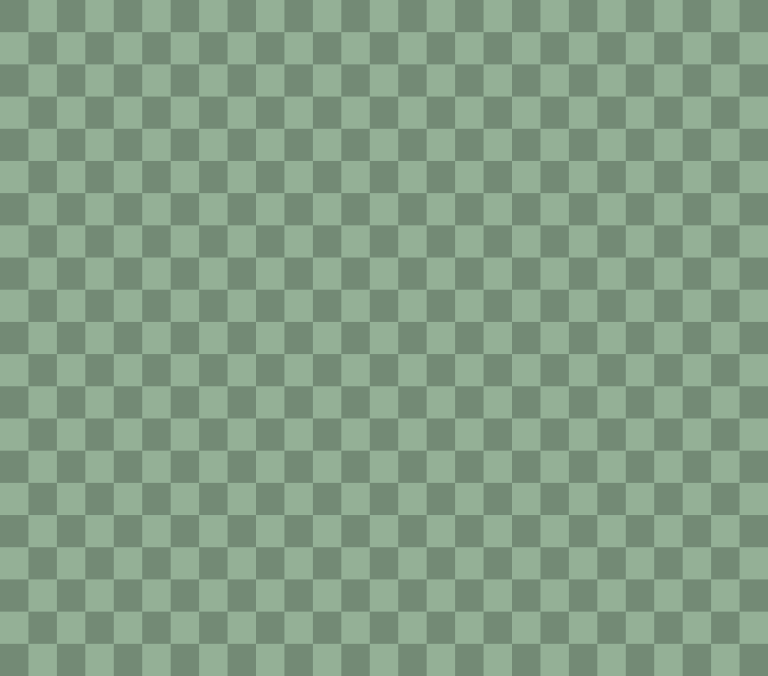
A Shadertoy shader for this pattern:

```glsl
// Two-tone sage checkerboard: flat cells, slightly taller than wide, dark in
// every corner. Each axis is a box-filtered square wave and the product of
// the two waves picks the tone, so edges and corners stay smooth.

#define COLUMNS 27.0
#define ROWS 21.0
#define EDGE_PIXELS 1.0
#define DARK_SAGE vec3(0.45, 0.54, 0.46)
#define LIGHT_SAGE vec3(0.58, 0.69, 0.59)

// +1 inside even cells, -1 inside odd cells, with a linear ramp at each edge.
vec2 squareWave(vec2 cellPos, vec2 rampWidth)
{
    vec2 fromEvenCentre = abs(mod(cellPos + 0.5, 2.0) - 1.0);
    vec2 edgeDistance = 0.5 - fromEvenCentre;
    return clamp(2.0 * edgeDistance / rampWidth, -1.0, 1.0);
}

void mainImage(out vec4 fragColor, in vec2 fragCoord)
{
    // Canvas position and ramp width, both measured in cells
    vec2 cellsPerPixel = vec2(COLUMNS, ROWS) / iResolution.xy;
    vec2 cellPos = fragCoord * cellsPerPixel;
    vec2 wave = squareWave(cellPos, EDGE_PIXELS * cellsPerPixel);

    // Matching signs give a dark cell, opposite signs a light one
    float darkness = 0.5 + 0.5 * wave.x * wave.y;
    fragColor = vec4(mix(LIGHT_SAGE, DARK_SAGE, darkness), 1.0);
}
```
